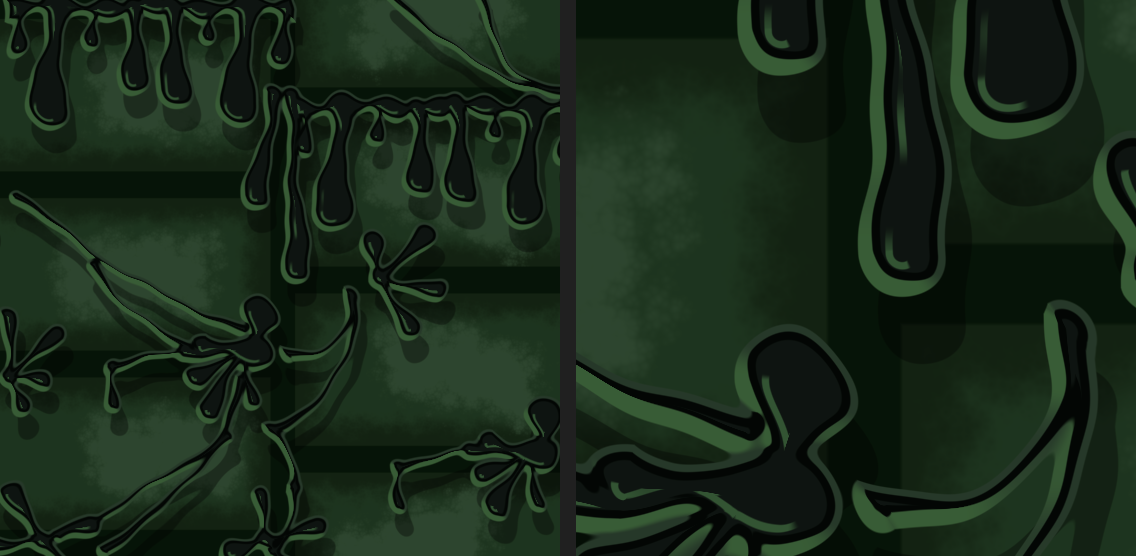
Left: the whole. Right: its middle third, enlarged.
This texture is drawn by a WebGL 2 fragment shader. Its source:

```glsl
#version 300 es
precision highp float;
uniform vec2 u_resolution;
out vec4 fragColor;

vec2 hash2(vec2 p) {
  return fract(sin(vec2(dot(p, vec2(127.1, 311.7)), dot(p, vec2(269.5, 183.3)))) * 43758.5);
}

float cellular(vec2 p) {
  vec2 cell = floor(p);
  float nearest = 2.0;
  for (int y = -1; y <= 1; y++)
    for (int x = -1; x <= 1; x++) {
      vec2 c = cell + vec2(x, y);
      nearest = min(nearest, length(c + hash2(c) - p));
    }
  return nearest;
}

float smin(float a, float b) {
  float h = max(0.008 - abs(a - b), 0.0) / 0.008;
  return min(a, b) - h * h * 0.002;
}

// Teardrop with a thin neck at a and a round bulb at b
float drop(vec2 p, vec2 a, vec2 b, float r) {
  vec2 ab = b - a;
  float t = clamp(dot(p - a, ab) / dot(ab, ab), 0.0, 1.0);
  float flare = pow(1.0 - t, 4.0) * 0.4;
  return length(p - a - ab * t) - r * (mix(0.34, 1.0, smoothstep(0.25, 1.0, t)) + flare);
}

// Sagging strand, thicker towards its ends
float strand(vec2 p, vec2 a, vec2 b, float sag) {
  float len = length(b - a);
  vec2 dir = (b - a) / len;
  vec2 q = vec2(dot(p - a, dir), dot(p - a, vec2(-dir.y, dir.x)));
  float t = clamp(q.x / len, 0.0, 1.0);
  float slope = 4.0 * sag * (1.0 - 2.0 * t) / len;
  vec2 off = vec2(q.x - t * len, (q.y - 4.0 * sag * t * (1.0 - t)) / sqrt(1.0 + slope * slope));
  return length(off) - mix(0.007, 0.013, pow(2.0 * t - 1.0, 2.0));
}

// Drops fanning out from one centre
float cluster(vec2 p, vec2 centre, float turn, float seed) {
  float d = 1.0;
  for (float i = 0.0; i < 4.0; i++) {
    vec2 h = hash2(vec2(i, seed));
    float angle = -1.3 + turn * (i + 0.4 * h.x);
    vec2 tip = centre + (0.055 + 0.06 * h.y) * vec2(cos(angle), sin(angle));
    d = smin(d, drop(p, centre, tip, 0.016 + 0.01 * h.x));
  }
  return d;
}

float slime(vec2 p) {
  p += 0.004 * sin(p.yx * 34.0 + vec2(0.0, 1.7)) + 0.0015 * sin(p.yx * 91.0);
  float d = 1.0;
  for (float c = -1.0; c < 2.0; c++) {
    vec2 q = p - c * vec2(0.51, -0.178);
    // Ledge with hanging drips
    vec2 ledge = abs(q - vec2(0.265, -0.014)) - vec2(0.26, 0.018 + 0.007 * sin(q.x * 75.0));
    d = min(d, max(ledge.x, ledge.y));
    for (float i = 0.0; i < 8.0; i++) {
      float len = 0.112 + 0.07 * sin(2.4 * i - 0.7);
      vec2 a = vec2(0.03 + 0.068 * i, -0.015);
      d = smin(d, drop(q, a, a + vec2(0.014 * sin(i * 5.0), -len), 0.009 + 0.17 * len));
    }
    // Knot with a long arm
    d = smin(d, drop(q, vec2(0.45, -0.63), vec2(0.462, -0.565), 0.036));
    d = smin(d, drop(q, vec2(0.36, -0.615), vec2(0.455, -0.635), 0.034));
    d = smin(d, cluster(q, vec2(0.43, -0.63), -0.6, 3.0));
    d = smin(d, strand(q, vec2(0.2, -0.655), vec2(0.42, -0.625), 0.008));
    d = smin(d, drop(q, vec2(0.2, -0.65), vec2(0.203, -0.72), 0.016));
    // Smaller splashes
    d = smin(d, cluster(p, mix(vec2(0.02, -0.67), vec2(0.68, -0.5), c), 0.95, c + 7.0));
    d = smin(d, cluster(p, vec2(0.07 + 0.4 * c, -0.97), 1.4, c + 12.0));
  }
  // Strands in forked pairs, and runs down the joint
  for (float j = 0.0; j < 2.0; j++) {
    d = smin(d, strand(p, vec2(0.03 + 0.14 * j, -0.35 - 0.12 * j), vec2(0.43 - 0.1 * j, -0.59 - 0.03 * j), -0.02));
    d = smin(d, strand(p, vec2(0.1 + 0.08 * j, -0.96 - 0.02 * j), vec2(0.4 + 0.035 * j, -0.78 + 0.1 * j), -0.01 - 0.03 * j));
    d = smin(d, strand(p, vec2(0.48 + 0.03 * j, -0.77 + 0.14 * j), vec2(0.63, -0.53), -0.05 + 0.01 * j));
    d = smin(d, strand(p, vec2(0.48 + 0.05 * j, -0.77 - 0.1 * j), vec2(0.53 - 0.05 * j, -0.87 - 0.12 * j), 0.012));
    d = smin(d, strand(p, vec2(0.7 + 0.16 * j, 0.01), vec2(1.01, -0.17), -0.03 - 0.01 * j));
    d = smin(d, drop(p, vec2(0.49 + 0.03 * j, -0.17), vec2(0.457 + 0.073 * j, -0.355 - 0.125 * j), 0.026));
  }
  return d;
}

vec3 bricks(vec2 p) {
  float right = step(0.505, p.x);
  float course = (-p.y - mix(0.33, 0.5, right)) / 0.32;
  float row = fract(course);
  float joint = min(min(row, 1.0 - row) * 0.32 - 0.024, abs(p.x - 0.505) - 0.022);
  float grain = 0.6 * cellular(p * 24.0) + 0.3 * cellular(p * 70.0) + 0.2 * cellular(p * 190.0) - 0.55;
  vec3 col = mix(vec3(0.075, 0.135, 0.07), vec3(0.115, 0.205, 0.12), smoothstep(0.01, 0.06, joint + grain * 0.04));
  // Pale brushed patch
  vec2 h = hash2(vec2(floor(course), right + 4.0));
  vec2 q = vec2(p.x - mix(0.26, 0.78, right) - 0.12 * (h.x - 0.5), (0.5 - row) * 0.32);
  q.y -= q.x * (h.y - 0.5) * 0.8;
  vec2 box = abs(q) - vec2(0.11, 0.04);
  float patchDist = length(max(box, 0.0)) + min(max(box.x, box.y), 0.0) - 0.02;
  float pale = 1.0 - smoothstep(-0.025, 0.025, patchDist + grain * 0.07 + 0.008 * sin(p.x * 40.0 + p.y * 27.0));
  col = mix(col, vec3(0.185, 0.28, 0.19), pale * 0.9);
  return mix(vec3(0.025, 0.08, 0.03), col, smoothstep(-0.0015, 0.0015, joint));
}

void main() {
  vec2 p = (gl_FragCoord.xy - vec2(0.0, u_resolution.y)) / u_resolution.x;
  float aa = 1.0 / u_resolution.x;
  vec3 col = bricks(p);
  float shadow = slime(p + vec2(-0.012, 0.04));
  col *= mix(1.0, 0.64, smoothstep(aa, -aa, shadow));

  // Dark body, lit rim, ink line and gloss arc
  float d = slime(p);
  float lit = (slime(p + vec2(-0.0024, -0.0032)) - d) / 0.004;
  float rim = 0.0045 + 0.006 * smoothstep(0.0, 1.0, lit);
  vec3 rimColor = mix(vec3(0.15, 0.22, 0.16), vec3(0.22, 0.36, 0.21), smoothstep(-0.1, 0.6, lit));
  vec3 body = vec3(0.055, 0.08, 0.065);
  body = mix(body, vec3(0.01, 0.025, 0.015), smoothstep(0.003 + aa, 0.003 - aa, abs(d + rim + 0.002)));
  float gloss = smoothstep(0.0022 + aa, 0.0022 - aa, abs(d + 0.0185)) * smoothstep(0.5, 0.7, lit);
  body = mix(body, vec3(0.2, 0.33, 0.2), gloss);
  vec3 goo = mix(body, rimColor, smoothstep(-aa, aa, d + rim));
  fragColor = vec4(mix(col, goo, smoothstep(aa, -aa, d)), 1.0);
}
```
